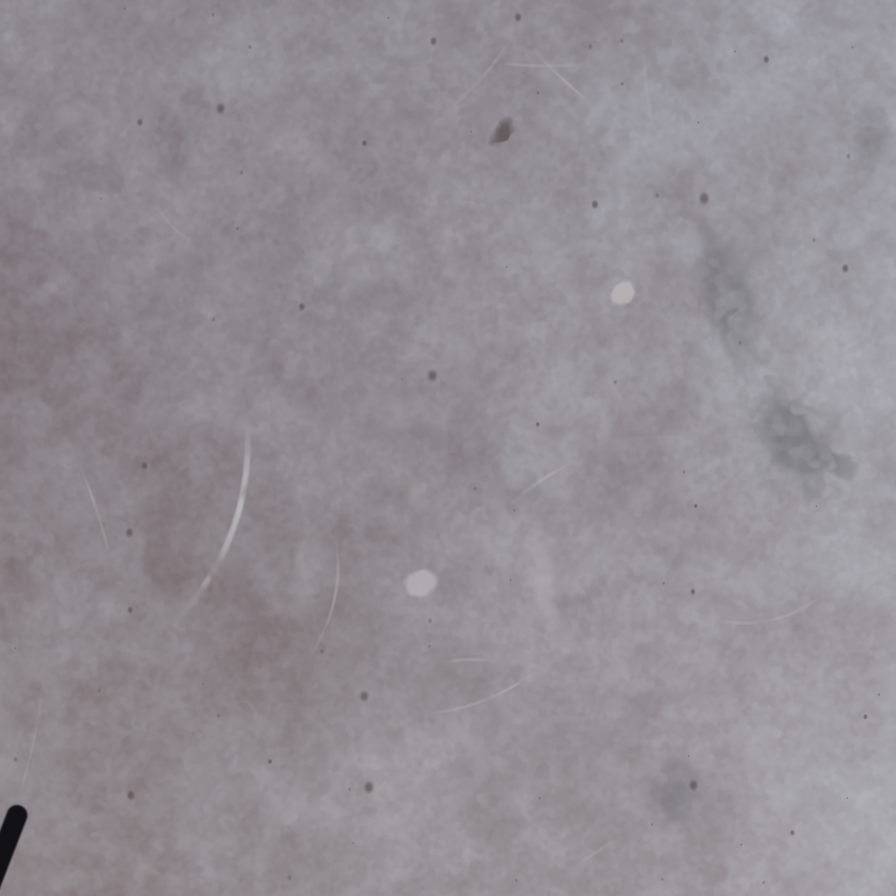
Write a Shadertoy shader that draws this texture.

```glsl
// A worn concrete floor: a warm-to-cool gradient clouded by layers of smooth
// cellular noise, then sparse pits, curved scratches, soft scuffs, pale paint
// drops and the tip of a dark rod in the lower left corner.

const vec3 WARM_SHADE = vec3(0.530, 0.500, 0.520);
const vec3 PALE_LIGHT = vec3(0.622, 0.612, 0.640);
const vec3 SCUFF_GREY = vec3(0.440, 0.445, 0.465);
const vec3 CHALK      = vec3(0.720, 0.705, 0.720);
const vec3 PIT_BROWN  = vec3(0.330, 0.285, 0.290);
const vec3 ROD_BLACK  = vec3(0.070, 0.065, 0.085);

float hash(vec2 p) {
    vec3 q = fract(vec3(p.xyx) * 0.1031);
    q += dot(q, q.yzx + 33.33);
    return fract((q.x + q.y) * q.z);
}

vec2 hash2(vec2 p) {
    return vec2(hash(p), hash(p + 57.3));
}

mat2 rotation(float angle) {
    float c = cos(angle), s = sin(angle);
    return mat2(c, -s, s, c);
}

// Cellular noise whose cell values melt into each other, centred on zero
float cellCloud(vec2 p) {
    vec2 cell = floor(p), f = fract(p);
    float sum = 0.0, total = 0.0;
    for (int y = -1; y <= 1; y++)
    for (int x = -1; x <= 1; x++) {
        vec2 o = vec2(x, y);
        vec2 d = o + hash2(cell + o) - f;
        float w = exp(-6.0 * dot(d, d));
        sum += w * hash(cell + o + 19.7);
        total += w;
    }
    return sum / total - 0.5;
}

// Layers from broad clouds down to fine grain
float mottle(vec2 p) {
    float sum = 0.0, frequency = 3.5, gain = 0.42;
    for (int i = 0; i < 6; i++) {
        sum += gain * cellCloud(rotation(float(i) * 0.8) * p * frequency + float(i) * 31.0);
        frequency *= 2.15;
        gain *= 0.93;
    }
    return sum;
}

// Soft rotated ellipse with its edge shifted by a noise value
float stain(vec2 p, vec2 centre, vec2 radius, float angle, float soft, float ragged) {
    vec2 q = rotation(angle) * (p - centre) / radius;
    return 1.0 - smoothstep(1.0 - soft, 1.0 + soft, length(q) + ragged);
}

// Tapered stroke following a parabola
float scratch(vec2 p, vec2 centre, float angle, float halfLength, float bend, float width) {
    vec2 q = rotation(angle) * (p - centre);
    float across = abs(q.y - bend * q.x * q.x);
    float taper = 1.0 - smoothstep(0.4, 1.0, abs(q.x) / halfLength);
    return taper * (1.0 - smoothstep(0.2 * width, width, across));
}

// At most one small pit in each cell of a grid
float pits(vec2 p, float cells, float share) {
    vec2 cell = floor(p * cells);
    vec2 q = fract(p * cells) - 0.2 - 0.6 * hash2(cell + 3.0);
    float radius = mix(0.02, 0.055, hash(cell + 71.0));
    float present = step(hash(cell + 113.0), share);
    return present * (1.0 - smoothstep(0.3 * radius, 1.5 * radius, length(q * vec2(1.0, 0.8))));
}

float segmentDistance(vec2 p, vec2 a, vec2 b) {
    vec2 ab = b - a;
    return length(p - a - ab * clamp(dot(p - a, ab) / dot(ab, ab), 0.0, 1.0));
}

void mainImage(out vec4 fragColor, in vec2 fragCoord) {
    vec2 uv = fragCoord / iResolution.xy;
    float patchy = cellCloud(uv * 38.0);
    float grit = cellCloud(uv * 95.0 + 8.0);

    // Floor tone: darker on the left, bluish at the top
    float light = 0.09 + 0.98 * uv.x + mottle(uv);
    vec3 color = mix(WARM_SHADE, PALE_LIGHT, light);
    color += vec3(-0.010, 0.0, 0.012) * (uv.y - 0.5);

    // Shoe scuff and smaller grey smudges
    float ragged = 0.7 * patchy + 0.6 * grit;
    float scuff = 0.55 * stain(uv, vec2(0.815, 0.66), vec2(0.080, 0.022), -1.26, 0.45, ragged);
    scuff += 0.60 * stain(uv, vec2(0.890, 0.51), vec2(0.062, 0.040), -0.95, 0.40, ragged);
    scuff += 0.50 * stain(uv, vec2(0.753, 0.115), vec2(0.030, 0.026), 0.4, 0.45, ragged);
    scuff += 0.30 * stain(uv, vec2(0.975, 0.84), vec2(0.022, 0.030), 0.2, 0.50, ragged);
    color = mix(color, SCUFF_GREY, scuff * (0.85 + grit));

    // Scattered faint scratches and chalky rubs
    float chalk = 0.0;
    for (int i = 0; i < 16; i++) {
        vec2 seed = vec2(float(i), 4.0);
        vec2 place = hash2(seed);
        float turn = 3.14 * hash(seed + 9.0);
        float size = hash(seed + 23.0);
        chalk += 0.30 * scratch(uv, place, turn, 0.03 + 0.06 * size, 8.0 * (size - 0.5), 0.0028);
        chalk += 0.20 * stain(uv, place.yx, vec2(0.028, 0.012) * (0.5 + size), turn, 0.6, 2.0 * ragged);
    }
    chalk *= 0.7 + 1.6 * patchy;

    // Long broken arc, pale rub and two paint drops
    chalk += (0.55 + patchy) * scratch(uv, vec2(0.262, 0.415), 1.25, 0.13, 1.8, 0.0055);
    chalk += 0.35 * stain(uv, vec2(0.608, 0.355), vec2(0.048, 0.014), -1.35, 0.5, ragged);
    chalk += 0.75 * stain(uv, vec2(0.469, 0.35), vec2(0.017, 0.014), 0.2, 0.25, 0.4 * ragged);
    chalk += 0.85 * stain(uv, vec2(0.697, 0.674), vec2(0.014, 0.011), 0.9, 0.30, 0.8 * ragged);
    color = mix(color, CHALK, clamp(chalk, 0.0, 1.0));

    // Pits and one chipped hole
    float pit = 0.60 * pits(uv, 11.0, 0.20) + 0.35 * pits(uv + 0.37, 24.0, 0.10);
    pit += 0.70 * stain(uv, vec2(0.563, 0.853), vec2(0.015, 0.012), 0.3, 0.5, 1.6 * ragged);
    color = mix(color, PIT_BROWN, clamp(pit, 0.0, 1.0));

    // Rod tip
    float rod = segmentDistance(uv, vec2(0.019, 0.090), vec2(-0.012, 0.010)) - 0.011;
    color = mix(color, ROD_BLACK, 1.0 - smoothstep(-0.0015, 0.0025, rod));

    fragColor = vec4(clamp(color, 0.0, 1.0), 1.0);
}
```
